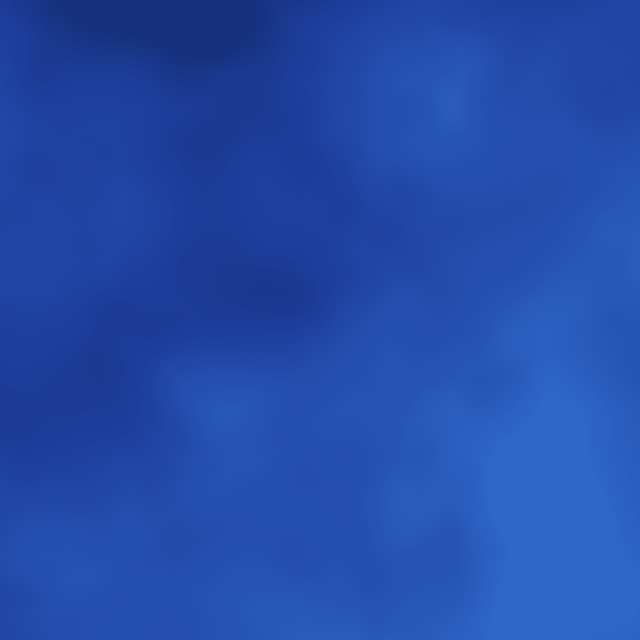
Reproduce this texture procedurally as a Shadertoy shader.

```glsl
// Soft, cloudy deep-blue wash: drifting dark pools and brighter glows.

const vec3 NAVY   = vec3(0.085, 0.19, 0.49);
const vec3 INDIGO = vec3(0.11, 0.24, 0.60);
const vec3 COBALT = vec3(0.13, 0.28, 0.66);
const vec3 AZURE  = vec3(0.15, 0.33, 0.71);
const vec3 SKY    = vec3(0.185, 0.40, 0.79);

// Sine-free hash to 0..1
float hash(vec2 p) {
    vec3 q = fract(vec3(p.xyx) * 0.1031);
    q += dot(q, q.yzx + 33.33);
    return fract((q.x + q.y) * q.z);
}

// Value noise, quintic fade, centred on zero
float noise(vec2 p) {
    vec2 cell = floor(p);
    vec2 f = fract(p);
    f = f * f * f * (f * (f * 6.0 - 15.0) + 10.0);
    float low  = mix(hash(cell), hash(cell + vec2(1, 0)), f.x);
    float high = mix(hash(cell + vec2(0, 1)), hash(cell + vec2(1, 1)), f.x);
    return mix(low, high, f.y) - 0.5;
}

// Rotated octaves hide the lattice directions
float clouds(vec2 p, int octaves, float gain) {
    mat2 turn = mat2(0.8, 0.6, -0.6, 0.8);
    float sum = 0.0, weight = 1.0;
    for (int i = 0; i < octaves; i++) {
        sum += weight * noise(p);
        p = turn * p * 1.95 + vec2(17.3, 9.1);
        weight *= gain;
    }
    return sum;
}

float glow(vec2 p, vec2 centre, vec2 radius) {
    vec2 d = (p - centre) / radius;
    return exp(-dot(d, d));
}

// Rounds a value to gentle terraces with soft edges
float terrace(float value, float levels, float softness) {
    float s = value * levels;
    return (floor(s) + smoothstep(0.5 - softness, 0.5 + softness, fract(s))) / levels;
}

// Tone 0..4 runs through the five blues
vec3 blueRamp(float tone) {
    vec3 c = mix(NAVY, INDIGO, clamp(tone, 0.0, 1.0));
    c = mix(c, COBALT, clamp(tone - 1.0, 0.0, 1.0));
    c = mix(c, AZURE, clamp(tone - 2.0, 0.0, 1.0));
    return mix(c, SKY, clamp(tone - 3.0, 0.0, 1.0));
}

void mainImage(out vec4 fragColor, in vec2 fragCoord) {
    vec2 uv = fragCoord / iResolution.xy;

    // Gentle domain warp bends the pools
    vec2 warp = vec2(noise(uv * 5.0 + 3.7), noise(uv * 5.0 + 41.2));
    vec2 p = uv + 0.07 * warp;

    // Broad light: dark upper left, bright lower right
    float tone = 2.2 + 0.9 * (p.x - p.y);
    tone += 1.3 * glow(p, vec2(0.90, 0.24), vec2(0.17, 0.24));
    tone += 0.6 * glow(p, vec2(0.68, 0.72), vec2(0.10, 0.40));
    tone -= 1.4 * glow(p, vec2(0.23, 1.02), vec2(0.22, 0.13));
    tone -= 0.9 * glow(p, vec2(0.34, 0.52), vec2(0.20, 0.15));

    // Cloud pools, then faint ragged contours
    tone += 2.1 * clouds(p * 4.2 + 6.4, 3, 0.42);
    float ragged = tone + 0.05 * clouds(uv * 42.0, 2, 0.5);
    tone = mix(tone, terrace(ragged, 6.0, 0.3), 0.4);

    fragColor = vec4(blueRamp(tone), 1.0);
}
```
